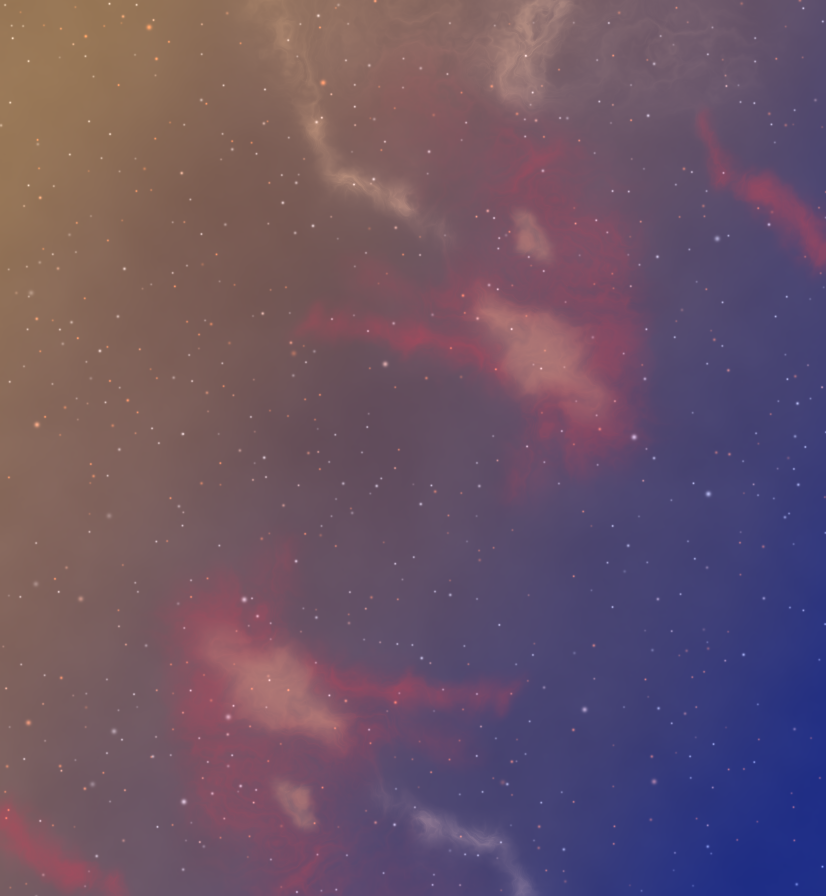
This background is drawn by a WebGL 2 fragment shader. Its source:

```glsl
#version 300 es
precision highp float;
// A hazy tan-to-blue sky with a red nebula and a turned copy of it below.
// Soft line segments, bent by fractal noise, place the gas; hashed grids
// scatter the stars. Lengths are in canvas heights, with y pointing down.
uniform vec2 u_resolution;
out vec4 fragColor;

float hash(vec2 p) {
    vec3 q = fract(p.xyx * vec3(0.1031, 0.1030, 0.0973));
    q += dot(q, q.yzx + 33.33);
    return fract((q.x + q.y) * q.z);
}

float noise(vec2 p) {
    vec2 i = floor(p), f = fract(p);
    f = f * f * (3.0 - 2.0 * f);
    return mix(mix(hash(i), hash(i + vec2(1, 0)), f.x),
               mix(hash(i + vec2(0, 1)), hash(i + vec2(1, 1)), f.x), f.y);
}

float fbm(vec2 p) {
    float sum = 0.0, amp = 0.5;
    for (int i = 0; i < 5; i++) {
        sum += amp * noise(p);
        p = mat2(1.6, 1.2, -1.2, 1.6) * p + 7.3;
        amp *= 0.5;
    }
    return sum;
}

// Thin bright creases where the noise crosses its middle value
float wisps(vec2 p) {
    float sum = 0.0, amp = 0.5;
    for (int i = 0; i < 4; i++) {
        sum += amp * pow(1.0 - abs(2.0 * noise(p) - 1.0), 2.0);
        p = mat2(1.5, 1.3, -1.3, 1.5) * p + 3.7;
        amp *= 0.55;
    }
    return sum;
}

// Gaussian glow around the segment from a to b
float glow(vec2 p, vec2 a, vec2 b, float radius) {
    vec2 v = p - a, s = b - a;
    float d = length(v - s * clamp(dot(v, s) / dot(s, s), 0.0, 1.0)) / radius;
    return exp(-d * d);
}

// Gas amounts: x = red cloud, y = cream core, z = pale dust
vec3 nebula(vec2 p) {
    vec2 bend = vec2(fbm(p * 13.0), fbm(p * 13.0 + 31.0)) - 0.48;
    vec2 w = p + 0.07 * bend;
    float detail = 0.3 + 1.05 * wisps(p * 15.0 + 5.0 * bend);

    // Main body and its right flank
    float red = 0.85 * glow(w, vec2(0.54, 0.34), vec2(0.66, 0.47), 0.047);
    red += 0.6 * glow(w, vec2(0.665, 0.25), vec2(0.67, 0.39), 0.036);
    red += 0.5 * glow(w, vec2(0.59, 0.19), vec2(0.62, 0.31), 0.04);
    red += 0.35 * glow(w, vec2(0.61, 0.45), vec2(0.59, 0.53), 0.03);
    red += 0.2 * glow(w, vec2(0.48, 0.12), vec2(0.60, 0.22), 0.07);
    // Left arms
    red += 0.55 * glow(w, vec2(0.35, 0.36), vec2(0.45, 0.385), 0.014);
    red += 0.75 * glow(w, vec2(0.45, 0.385), vec2(0.54, 0.415), 0.02);
    red += 0.35 * glow(w, vec2(0.41, 0.32), vec2(0.53, 0.36), 0.023);
    // Separate streak at the far right
    red += 0.5 * glow(w, vec2(0.775, 0.14), vec2(0.80, 0.20), 0.012);
    red += 0.55 * glow(w, vec2(0.80, 0.20), vec2(0.86, 0.23), 0.015);
    red += 0.9 * glow(w, vec2(0.86, 0.23), vec2(0.94, 0.275), 0.02);

    float cream = glow(w, vec2(0.55, 0.365), vec2(0.60, 0.425), 0.026);
    cream += 0.4 * glow(w, vec2(0.60, 0.37), vec2(0.65, 0.45), 0.022);
    cream += 0.8 * glow(w, vec2(0.594, 0.25), vec2(0.602, 0.28), 0.009);

    // Column and ragged strand reaching down from the top
    float dust = 0.9 * glow(w, vec2(0.60, -0.02), vec2(0.58, 0.09), 0.03);
    dust += 0.5 * glow(w, vec2(0.29, 0.0), vec2(0.35, 0.14), 0.024);
    dust += 0.5 * glow(w, vec2(0.35, 0.14), vec2(0.38, 0.20), 0.015);
    dust += 0.9 * glow(w, vec2(0.38, 0.202), vec2(0.45, 0.205), 0.016);
    dust += 0.4 * glow(w, vec2(0.45, 0.205), vec2(0.51, 0.27), 0.018);
    dust += 0.35 * glow(w, vec2(0.38, 0.03), vec2(0.76, 0.05), 0.085);
    return vec3(red, cream, dust) * vec3(detail, 0.35 + 0.65 * detail, detail);
}

// One jittered star per cell; only a share of the cells is lit
vec3 stars(vec2 p, float cells, float share, float radius) {
    vec2 id = floor(p * cells);
    vec2 jitter = 0.2 + 0.6 * vec2(hash(id + 11.0), hash(id + 47.0));
    float d = length(p - (id + jitter) / cells) / radius;
    float power = step(hash(id + 83.0), share) * (0.25 + 0.75 * hash(id + 5.0));
    vec3 warm = vec3(0.5, 0.22, 0.08), cold = vec3(0.42, 0.44, 0.46);
    return power * exp(-d * d) * mix(warm, cold, smoothstep(0.3, 0.6, hash(id + 61.0)));
}

void main() {
    vec2 p = vec2(gl_FragCoord.x, u_resolution.y - gl_FragCoord.y) / u_resolution.y;
    float across = gl_FragCoord.x / u_resolution.x;

    // Diagonal sky gradient
    float t = 0.6 * across + 0.4 * p.y + 0.05 * (fbm(p * 5.0) - 0.48);
    vec3 color = mix(vec3(0.60, 0.47, 0.34), vec3(0.51, 0.39, 0.36), smoothstep(0.04, 0.3, t));
    color = mix(color, vec3(0.41, 0.33, 0.40), smoothstep(0.26, 0.52, t));
    color = mix(color, vec3(0.28, 0.265, 0.45), smoothstep(0.48, 0.74, t));
    color = mix(color, vec3(0.12, 0.18, 0.53), smoothstep(0.7, 0.98, t));
    color -= 0.035 * glow(p, vec2(0.25, 0.25), vec2(0.36, 0.47), 0.15);
    color += 0.03 * (fbm(p * 18.0) - 0.48);

    // The nebula and its copy, turned about the two cores
    float c = cos(0.105), s = sin(0.105);
    vec2 turned = vec2(0.5625, 0.3776) - mat2(c, s, -s, c) * (p - vec2(0.349, 0.781));
    vec3 gas = max(nebula(p), nebula(turned));
    color += vec3(0.17, 0.135, 0.09) * min(gas.z, 1.3);
    color = mix(color, vec3(0.72, 0.28, 0.36), 0.8 * (1.0 - exp(-1.2 * gas.x)));
    color = mix(color, vec3(0.76, 0.58, 0.51), 0.75 * (1.0 - exp(-1.3 * gas.y)));

    // Stars from fine to large
    color += stars(p, 55.0, 0.22, 0.0012);
    color += stars(p + 3.1, 32.0, 0.2, 0.0016);
    color += stars(p + 7.7, 13.0, 0.14, 0.0027);
    fragColor = vec4(clamp(color, 0.0, 1.0), 1.0);
}
```
